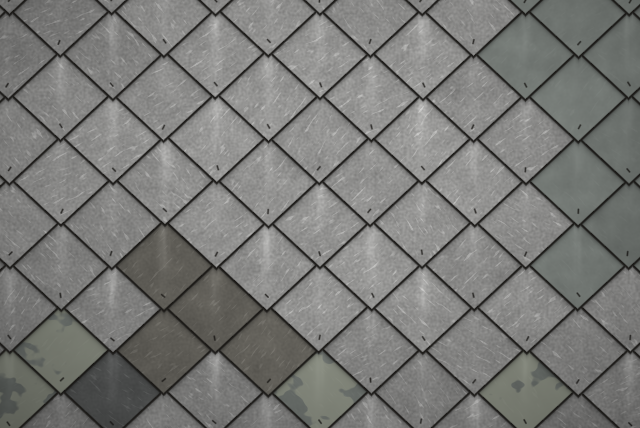
This texture is drawn by a Shadertoy shader. Its source:

```glsl
// Layout, in canvas heights
const vec2 FIRST_TIP = vec2(0.0215, -0.021);
const float PITCH = 0.2415;       // between tips in one row
const float ROW_STEP = 0.0988;    // between overlapping rows
const float EDGE_SLOPE = 0.93;
const float TIP_JITTER = 0.0022;
const float GAP_WIDTH = 0.0036;
const float SHADOW_WIDTH = 0.013;
const float NAIL_HEIGHT = 0.033;
const float NAIL_HALF_LENGTH = 0.0042;
const float NAIL_RADIUS = 0.0017;

// Areas of replaced tiles
const vec2 BROWN_CENTER = vec2(0.48, 0.262);
const float BROWN_RADIUS = 0.177;
const float GREEN_LEFT = 1.391;
const float GREEN_LEAN = 0.2;
const float GREEN_BOTTOM = 0.326;

// Colours
const vec3 GREY = vec3(0.560, 0.559, 0.553);
const vec3 GREEN = vec3(0.463, 0.485, 0.468);
const vec3 BROWN = vec3(0.400, 0.391, 0.365);
const vec3 SLATE = vec3(0.355, 0.362, 0.360);
const vec3 PALE = vec3(0.590, 0.605, 0.545);
const vec3 GAP_COLOR = vec3(0.095, 0.088, 0.078);

// Lighting
const vec2 LIGHT_CENTER = vec2(0.80, 0.62);
const vec2 LIGHT_FALLOFF = vec2(0.30, 0.50);

struct Tile { vec2 id; vec2 local; vec2 center; float edge; };

vec2 hash2(vec2 p) {
    vec3 q = fract(p.xyx * vec3(0.1031, 0.1030, 0.0973));
    q += dot(q, q.yzx + 33.33);
    return fract((q.xx + q.yz) * q.zy);
}

float corner(vec2 cell, vec2 offset) {
    return dot(hash2(cell) * 2.0 - 1.0, offset);
}

// Gradient noise, roughly -0.7 to 0.7
float noise(vec2 p) {
    vec2 i = floor(p), f = fract(p);
    vec2 u = f * f * f * (f * (f * 6.0 - 15.0) + 10.0);
    vec2 e = vec2(0.0, 1.0);
    return mix(mix(corner(i, f), corner(i + e.yx, f - e.yx), u.x),
               mix(corner(i + e.xy, f - e.xy), corner(i + 1.0, f - 1.0), u.x), u.y);
}

float fbm(vec2 p) {
    return noise(p) + 0.5 * noise(p * 2.1 + 17.0) + 0.25 * noise(p * 4.3 + 41.0);
}

mat2 rotation(float a) {
    return mat2(cos(a), -sin(a), sin(a), cos(a));
}

// Nearest tile of a row; edge is positive inside its lower V
Tile tileAt(vec2 p, float row) {
    float start = FIRST_TIP.x + 0.5 * PITCH * mod(row, 2.0);
    float column = floor((p.x - start) / PITCH + 0.5);
    vec2 tip = vec2(start + column * PITCH, FIRST_TIP.y + row * ROW_STEP);
    vec2 id = vec2(column, row);
    vec2 local = p - tip - TIP_JITTER * (hash2(id + 71.0) * 2.0 - 1.0);
    float edge = (local.y - EDGE_SLOPE * abs(local.x)) / length(vec2(1.0, EDGE_SLOPE));
    return Tile(id, local, tip + vec2(0.0, ROW_STEP), edge);
}

vec3 tileColor(Tile t, float px) {
    vec2 rnd = hash2(t.id + 23.0), rnd2 = hash2(t.id + 57.0);
    vec2 p = t.local + rnd * 20.0 + 10.0;

    // Kind of tile
    float cycle = mod(3.0 * t.id.x + 0.5, 7.0);
    bool patched = t.id.y > -0.5 && cycle < 3.0 - 2.0 * t.id.y;
    bool slate = abs(t.id.y) < 0.5 && abs(cycle - 3.5) < 0.4;
    bool green = t.center.y > GREEN_BOTTOM
              && t.center.x > GREEN_LEFT - GREEN_LEAN * t.center.y;
    bool brown = distance(t.center, BROWN_CENTER) < BROWN_RADIUS;
    vec3 color = slate ? SLATE : brown ? BROWN : green || patched ? GREEN : GREY;
    float rough = green || patched ? 0.15 : brown || slate ? 0.55 : 1.0;

    // Tone, mottling and grain
    color *= 1.0 + 0.09 * (rnd.x - 0.5) + 0.09 * fbm(p * 18.0);
    color *= 1.0 + 0.16 * rough * noise(p * 150.0);

    // Flaked patches
    if (patched) {
        float flake = fbm(p * vec2(13.0, 17.0)) + 0.22 - 18.0 * dot(t.local.x, t.local.x);
        color = mix(color * 0.93, PALE, 0.75 * smoothstep(-0.06, 0.06, flake));
    }

    // Slanted scratches
    float angle = (rnd.y < 0.5 ? -1.0 : 1.0) * mix(0.45, 0.95, rnd2.x);
    vec2 along = rotation(angle) * p;
    float scratch = smoothstep(0.16, 0.48, noise(along * vec2(38.0, 150.0)));
    color += 0.11 * rough * scratch;
    color *= 1.0 + 0.07 * rough * noise(along * vec2(14.0, 70.0));

    // Pale run-off below the tip above
    float streak = exp(-pow(t.local.x / 0.013, 2.0)) * smoothstep(0.02, 0.19, t.local.y);
    color += 0.13 * rnd2.y * (0.3 + 0.7 * rough) * streak * (1.0 + noise(p * vec2(90.0, 12.0)));

    // Nail
    vec2 n = t.local - vec2(0.006 * (rnd.x - 0.5), NAIL_HEIGHT + 0.004 * (rnd2.x - 0.5));
    n = rotation((rnd2.y - 0.5) * 1.8) * n;
    n.y -= clamp(n.y, -NAIL_HALF_LENGTH, NAIL_HALF_LENGTH);
    float nail = 1.0 - smoothstep(-px, px, length(n) - NAIL_RADIUS);
    return mix(color, GAP_COLOR, 0.85 * nail);
}

void mainImage(out vec4 fragColor, in vec2 fragCoord) {
    float px = 1.0 / iResolution.y;
    vec2 p = fragCoord * px;

    // Upper rows lie over lower ones: take the first that covers p
    float topRow = floor((p.y - FIRST_TIP.y) / ROW_STEP) + 1.0;
    float below = 1.0;
    Tile t;
    for (int i = 0; i < 4; i++) {
        t = tileAt(p, topRow - float(i));
        if (t.edge > 0.0) break;
        below = min(below, -t.edge);
    }

    // Surface, light and cast shadow
    vec2 q = p - LIGHT_CENTER;
    vec3 color = tileColor(t, px) * (1.04 - dot(LIGHT_FALLOFF, q * q));
    color *= 1.0 - 0.38 * exp(-max(below - GAP_WIDTH, 0.0) * 3.0 / SHADOW_WIDTH);
    color *= 1.0 - 0.18 * (1.0 - smoothstep(0.0, 0.004, t.edge));

    // Dark gap under each edge
    float gap = 1.0 - smoothstep(GAP_WIDTH - px, GAP_WIDTH + px, below);
    gap = max(gap, 0.7 * (1.0 - smoothstep(0.0, px, t.edge)));
    fragColor = vec4(mix(color, GAP_COLOR, 0.9 * gap), 1.0);
}
```
